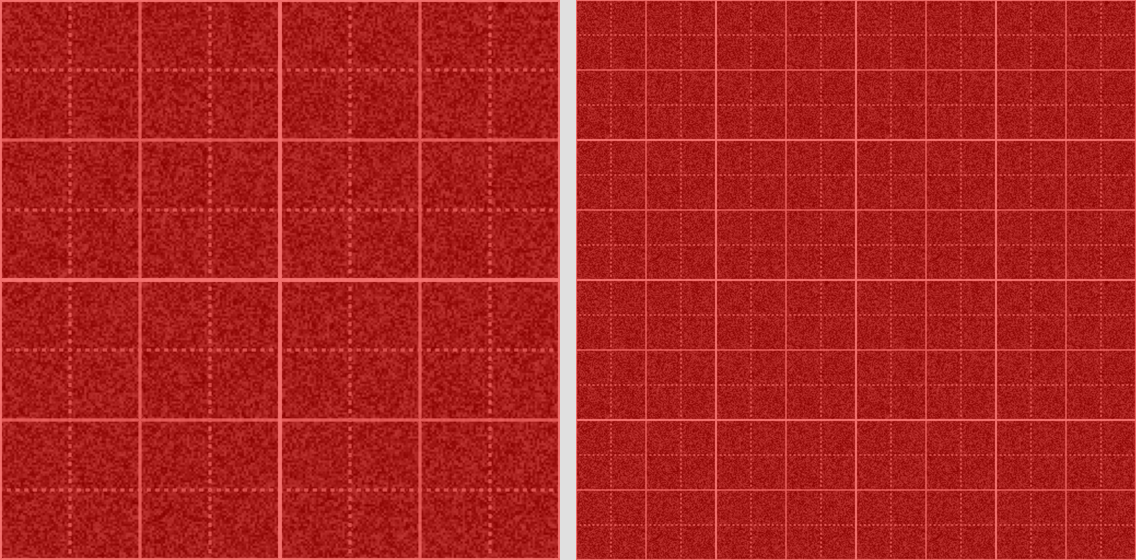
Left, the tile; right, the same tile 2 across and 2 down.
Write a three.js fragment shader that draws this pattern.

```glsl
// Red woven cloth with a windowpane check: four by four squares ruled by solid
// pale lines, every second one stronger, each square quartered by dashed lines.
// Lines are distances to periodic positions; the grain is wrapping value noise.

#define CELLS 4.0          // squares across and down
#define DASHES 16.0        // dashes along one square
#define GRAIN 256.0        // noise cells across the canvas
#define GRAIN_DEPTH 0.19
#define MAJOR_WIDTH 0.0070
#define MINOR_WIDTH 0.0058
#define DASH_WIDTH 0.0058
#define DASH_LENGTH 0.0076
#define SOFTNESS 0.0016
#define CLOTH vec3(0.648, 0.108, 0.100)
#define MINOR_COLOR vec3(0.890, 0.350, 0.340)
#define MAJOR_COLOR vec3(0.955, 0.440, 0.430)

varying vec2 vUv;

float hash(vec2 p) {
  vec3 q = fract(vec3(p.xyx) * 0.1031);
  q += dot(q, q.yzx + 33.33);
  return fract((q.x + q.y) * q.z);
}

// Value noise that repeats after `period` cells
float wrapNoise(vec2 p, float period) {
  vec2 i = floor(p);
  vec2 f = fract(p);
  f = f * f * (3.0 - 2.0 * f);
  vec2 a = mod(i, period);
  vec2 b = mod(i + 1.0, period);
  return mix(mix(hash(a), hash(vec2(b.x, a.y)), f.x),
             mix(hash(vec2(a.x, b.y)), hash(b), f.x), f.y);
}

// Distance on each axis to the nearest of `count` evenly spaced positions
vec2 spacing(vec2 p, float count) {
  return abs(fract(p * count + 0.5) - 0.5) / count;
}

// Soft coverage of a stripe of the given width
vec2 stripe(vec2 d, float width) {
  return 1.0 - smoothstep(0.5 * width - SOFTNESS, 0.5 * width + SOFTNESS, d);
}

float either(vec2 coverage) {
  return max(coverage.x, coverage.y);
}

void main() {
  // Grain of the cloth
  float fine = wrapNoise(vUv * GRAIN, GRAIN) - 0.5;
  float broad = wrapNoise(vUv * GRAIN * 0.5 + 17.3, GRAIN * 0.5) - 0.5;
  float grain = GRAIN_DEPTH * (fine + 0.25 * broad);

  // Dashed lines through the middle of each square
  vec2 middle = stripe(spacing(vUv + 0.5 / CELLS, CELLS), DASH_WIDTH);
  vec2 dash = stripe(spacing(vUv, CELLS * DASHES), DASH_LENGTH);
  float dashed = either(middle * dash.yx);

  // Solid lines between squares, with every second one stronger
  float minor = either(stripe(spacing(vUv, CELLS), MINOR_WIDTH));
  float major = either(stripe(spacing(vUv, CELLS * 0.5), MAJOR_WIDTH));

  vec3 color = CLOTH + grain;
  color = mix(color, MINOR_COLOR + 0.3 * grain, 0.92 * dashed);
  color = mix(color, MINOR_COLOR + 0.3 * grain, minor);
  color = mix(color, MAJOR_COLOR + 0.15 * grain, major);
  gl_FragColor = vec4(clamp(color, 0.0, 1.0), 1.0);
}
```
